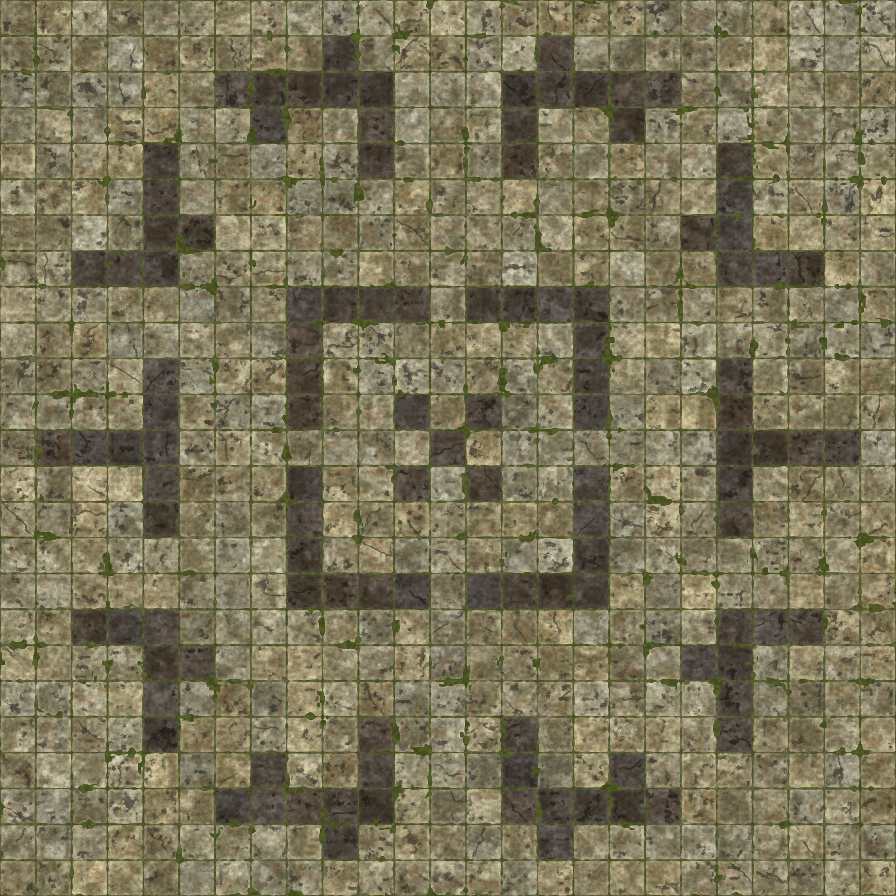
A WebGL 2 fragment shader for this texture:

```glsl
#version 300 es
precision highp float;
// Weathered square stone tiles, mossy joints and a symmetric motif of dark tiles.
uniform vec2 u_resolution;
out vec4 outColor;

const float TILES = 25.0;          // tiles across and down
const float HALF_TILE = 0.476;     // half a tile face; the rest is joint
const float CORNER = 0.06;         // corner radius
const float EDGE_WEAR = 0.035;     // raggedness of the tile outline
const float CRACK_SHARE = 0.22;    // part of the tiles that are cracked
const float CRACK_WIDTH = 0.014;
const vec3 STONE = vec3(0.575, 0.55, 0.44);
const vec3 PALE = vec3(0.72, 0.69, 0.575);
const vec3 OLIVE = vec3(0.43, 0.40, 0.285);
const vec3 SOOT = vec3(0.25, 0.23, 0.19);
const vec3 RUST = vec3(0.50, 0.39, 0.25);
const vec3 JOINT = vec3(0.37, 0.38, 0.24);
const vec3 MOSS = vec3(0.29, 0.33, 0.13);
const vec3 DARK_TINT = vec3(0.55, 0.525, 0.575);

float hash(vec2 p) {
  return fract(sin(dot(p, vec2(127.1, 311.7))) * 43758.5453);
}

float noise(vec2 p) {
  vec2 i = floor(p), f = fract(p);
  f = f * f * (3.0 - 2.0 * f);
  return mix(mix(hash(i), hash(i + vec2(1, 0)), f.x),
             mix(hash(i + vec2(0, 1)), hash(i + vec2(1, 1)), f.x), f.y);
}

float fbm(vec2 p) {
  float sum = 0.0, amp = 0.5;
  for (int i = 0; i < 4; i++) {
    sum += amp * noise(p);
    p = p * 2.03 + 17.3;
    amp *= 0.5;
  }
  return sum / 0.9375;
}

float roundBox(vec2 p, float halfSize, float radius) {
  vec2 q = abs(p) - halfSize + radius;
  return length(max(q, 0.0)) + min(max(q.x, q.y), 0.0) - radius;
}

// True for cells from lo to hi, both included
bool inside(vec2 c, vec2 lo, vec2 hi) {
  return all(greaterThan(c, lo - 0.5)) && all(lessThan(c, hi + 0.5));
}

// Motif in one quadrant, counted in cells from the centre tile
bool isDark(vec2 c) {
  bool core = c.x == c.y && c.x < 1.5;
  bool ring = max(c.x, c.y) == 4.0 && min(c.x, c.y) > 0.5;
  bool sideT = inside(c, vec2(8, 0), vec2(11, 0)) || inside(c, vec2(8, 0), vec2(8, 2));
  bool sideHook = inside(c, vec2(8, 5), vec2(8, 8)) || inside(c, vec2(8, 5), vec2(10, 5))
               || c == vec2(7, 6);
  bool endHook = inside(c, vec2(2, 10), vec2(6, 10)) || inside(c, vec2(2, 8), vec2(2, 10))
              || c == vec2(5, 9) || c == vec2(3, 11);
  return core || ring || sideT || sideHook || endHook;
}

// Wandering line across some tiles, broken up along its length
float crack(vec2 f, vec2 q, vec2 id, float px) {
  float angle = 6.2832 * hash(id + 5.7);
  float offset = 0.5 * (hash(id + 8.1) - 0.5);
  float d = abs(dot(f, vec2(cos(angle), sin(angle))) + offset + 0.35 * (fbm(q * 3.0) - 0.5));
  float line = 1.0 - smoothstep(CRACK_WIDTH, CRACK_WIDTH + px, d);
  return line * step(hash(id + 2.9), CRACK_SHARE) * smoothstep(0.3, 0.5, noise(q * 2.5 + 40.0));
}

vec3 stoneFace(vec2 f, vec2 id, float d, float px) {
  vec2 q = f + 60.0 * vec2(hash(id), hash(id + 3.3));
  float age = hash(id + 1.7);
  float grain = fbm(q * 11.0);

  // Pale wear and olive stains
  vec3 color = mix(STONE, PALE, 0.85 * smoothstep(0.42, 0.68, fbm(q * 3.5 + 9.0)));
  float stain = smoothstep(0.42, 0.68, fbm(q * 2.2 + 30.0) + 0.22 * (age - 0.5));
  color = mix(color, OLIVE, 0.8 * stain);
  color = mix(color, RUST, 0.35 * smoothstep(0.62, 0.8, noise(q * 4.0 + 70.0)));

  // Soot in pits and patches, then cracks
  float patches = smoothstep(0.45, 0.7, noise(q * 2.6 + 50.0));
  float pits = smoothstep(0.54, 0.68, fbm(q * 7.0 + 20.0));
  color = mix(color, SOOT, pits * (0.2 + 0.55 * patches));
  color = mix(color, SOOT, 0.65 * crack(f, q, id, px));

  // Bleached rim, fine grain and the tone of each tile
  color = mix(color, PALE, 0.35 * smoothstep(-0.12, -0.02, d) * (0.4 + grain));
  color *= 0.72 + 0.56 * grain;
  color *= mix(0.9, 1.09, hash(id + 4.4));
  return color * mix(vec3(1.03, 1.0, 0.94), vec3(0.98, 1.0, 1.05), hash(id + 6.2));
}

void main() {
  vec2 p = gl_FragCoord.xy / u_resolution * TILES;
  float px = TILES / min(u_resolution.x, u_resolution.y);
  vec2 id = floor(p), f = fract(p) - 0.5;

  // Worn outline, eaten away further where moss grows
  float mossy = smoothstep(0.62, 0.85, noise(p * 1.7 + 11.0));
  float d = roundBox(f, HALF_TILE, CORNER) + EDGE_WEAR * (noise(p * 8.0) - 0.5);
  d += 0.13 * mossy * smoothstep(0.45, 0.75, noise(p * 6.0 + 25.0));

  vec3 face = stoneFace(f, id, d, px);
  if (isDark(abs(id - floor(TILES * 0.5)))) face *= DARK_TINT;

  vec3 joint = mix(JOINT, MOSS, max(mossy, noise(p * 3.0))) * (0.8 + 0.4 * noise(p * 14.0));
  outColor = vec4(mix(face, joint, smoothstep(-0.5 * px, 0.5 * px, d)), 1.0);
}
```
